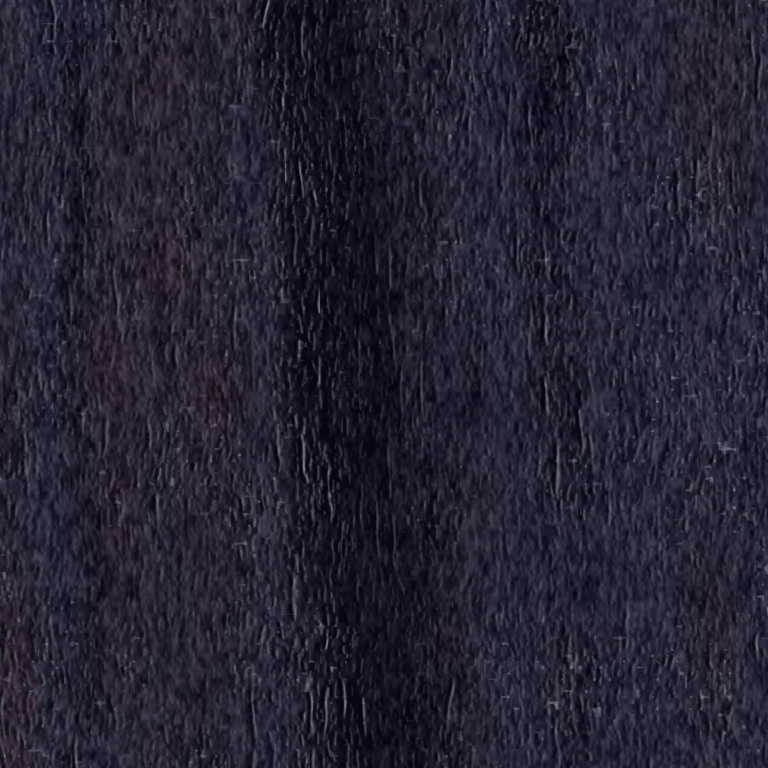
This texture is drawn by a WebGL 1 fragment shader. Its source:

```glsl
precision highp float;

uniform vec2 u_resolution;

const vec3 SLATE = vec3(0.145, 0.151, 0.221);
const vec3 PLUM = vec3(0.172, 0.131, 0.190);
const vec3 SHADOW = vec3(0.062, 0.047, 0.106);
const vec3 FIBRE = vec3(0.50, 0.50, 0.56);

float hash(vec2 p) {
  vec3 q = fract(vec3(p.xyx) * 0.1031);
  q += dot(q, q.yzx + 33.33);
  return fract((q.x + q.y) * q.z);
}

float noise(vec2 p) {
  vec2 cell = floor(p);
  vec2 f = fract(p);
  f = f * f * (3.0 - 2.0 * f);
  float low = mix(hash(cell), hash(cell + vec2(1.0, 0.0)), f.x);
  float high = mix(hash(cell + vec2(0.0, 1.0)), hash(cell + 1.0), f.x);
  return mix(low, high, f.y);
}

float fbm(vec2 p) {
  float sum = 0.0;
  float weight = 0.5;
  for (int i = 0; i < 4; i++) {
    sum += weight * noise(p);
    p = p * 2.03 + 19.7;
    weight *= 0.5;
  }
  return sum / 0.9375;
}

float band(float x, float center, float core, float fade) {
  return 1.0 - smoothstep(core, core + fade, abs(x - center));
}

// Short, nearly upright threads, one per grid cell, staggered by column
float strands(vec2 p, vec2 grid, float width, float density, float seed) {
  float light = 0.0;
  for (int i = -1; i <= 1; i++) {
    float column = floor(p.x * grid.x) + float(i);
    float row = p.y * grid.y + 7.0 * hash(vec2(column, seed));
    vec2 cell = vec2(column, floor(row) + seed);
    float t = fract(row);
    float lean = 0.8 * (hash(cell + 17.0) - 0.5);
    float shift = 0.7 * (hash(cell + 31.0) - 0.5);
    float bend = 0.06 * sin(6.283 * (t + hash(cell + 47.0)));
    float center = (column + 0.5 + shift + lean * (t - 0.5) + bend) / grid.x;
    float reach = mix(0.5, 1.0, hash(cell + 61.0));
    float taper = smoothstep(0.0, 0.15, t) * (1.0 - smoothstep(reach - 0.2, reach, t));
    float strength = step(hash(cell + 83.0), density) * mix(0.3, 1.0, hash(cell + 97.0));
    float d = (p.x - center) / width;
    light = max(light, exp(-d * d) * taper * strength);
  }
  return light;
}

// Lit thread with a dark groove beside it
float relief(vec2 p, vec2 grid, float width, float density, float seed) {
  float lit = strands(p, grid, width, density, seed);
  float groove = strands(p + vec2(0.0043, 0.0), grid, width * 1.3, density, seed);
  return lit - 0.6 * groove;
}

void main() {
  vec2 uv = gl_FragCoord.xy / u_resolution;
  float pixel = 1.0 / u_resolution.x;

  // Broad hanging folds
  float x = uv.x + 0.05 * (fbm(uv * vec2(9.0, 4.0)) - 0.5);
  float y = uv.y;
  float mainFold = band(x, mix(0.50, 0.405, y), 0.035, 0.075);
  float wideFold = band(x, mix(0.525, 0.47, y), 0.06, 0.13);
  float sideFold = band(x, mix(0.755, 0.70, y), 0.006, 0.04 + 0.03 * y * y);
  float leftFold = band(x, mix(0.125, 0.09, y), 0.003, 0.025);
  float shade = 0.6 * mainFold + 0.36 * wideFold;
  shade += sideFold * (0.3 + 0.4 * y * y) + leftFold * (0.2 + 0.4 * y);
  shade += 0.6 * (fbm(uv * vec2(32.0, 4.0) + 5.0) - 0.5);

  // Plum and slate dye
  float plum = band(x, 0.22, 0.05, 0.11) * 0.75;
  plum += band(x, 0.0, 0.015, 0.06) * (1.0 - 0.7 * y) + 0.5 * wideFold;
  plum += band(x, 0.93, 0.01, 0.06) * 0.35;
  plum += 1.2 * (fbm(uv * vec2(14.0, 6.0) + 43.0) - 0.5);
  vec3 color = mix(SLATE, PLUM, clamp(plum, 0.0, 1.0));
  color = mix(color, SHADOW, clamp(shade, 0.0, 1.0));

  // Crisp woven grain
  vec2 wavy = uv;
  wavy.x += 0.008 * (noise(uv * vec2(14.0, 11.0)) - 0.5);
  wavy.x += 0.0025 * (noise(uv * vec2(60.0, 48.0)) - 0.5);
  float grain = 0.55 * noise(wavy * vec2(180.0, 62.0)) + 0.45 * noise(wavy * vec2(280.0, 150.0) + 9.0);
  color += vec3(0.235, 0.23, 0.24) * (grain - 0.5) * (1.0 - 0.35 * mainFold);

  // Fine fibres, then sparse long threads
  float ridge = band(x, mix(0.44, 0.37, y), 0.015, 0.05);
  ridge = max(ridge, 0.6 * sideFold);
  float patchy = smoothstep(0.25, 0.75, fbm(uv * vec2(12.0, 8.0) + 71.0));
  float gain = 0.55 + 0.45 * patchy + 0.4 * ridge;
  float width = max(0.0017, 0.75 * pixel);
  float fine = relief(wavy, vec2(112.0, 32.0), width, 0.65, 11.0);
  float tiny = relief(wavy, vec2(140.0, 62.0), width, 0.55, 57.0);
  float bold = relief(wavy, vec2(50.0, 11.0), width * 1.1, 0.2 + 0.35 * ridge, 139.0);
  float thread = gain * (0.42 * fine + 0.36 * tiny) + bold * (0.5 + 0.35 * ridge);
  color += (FIBRE - color) * clamp(thread, 0.0, 0.9);
  color *= max(0.2, 1.0 + 2.1 * min(thread, 0.0));

  // Small specks of lint
  float speck = smoothstep(0.82, 0.97, noise(uv * vec2(160.0, 130.0) + 203.0));
  color += 0.2 * speck * patchy;

  gl_FragColor = vec4(max(color, vec3(0.03, 0.02, 0.07)), 1.0);
}
```
